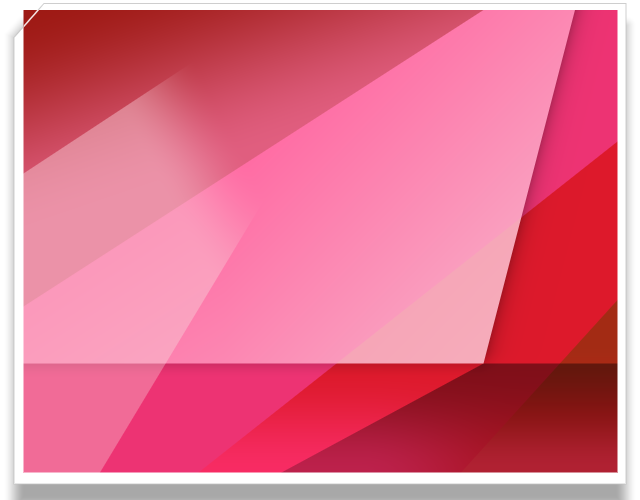
Give the GLSL for this background, as a Shadertoy shader.

```glsl
// Framed card of overlapping translucent pink and red slanted panels with soft shadows.

// Layout, with the canvas 1.28 wide and 1 high
const vec2 CANVAS = vec2(1.28, 1.0);
const vec4 CARD  = vec4(0.028, 0.032, 1.252, 0.993);   // left, bottom, right, top
const vec4 PHOTO = vec4(0.047, 0.055, 1.235, 0.980);
const vec2 CUT_LOW = vec2(0.028, 0.925), CUT_HIGH = vec2(0.087, 0.992);
const vec2 RIDGE_A = vec2(0.047, 0.387), RIDGE_B = vec2(0.967, 0.980);
const vec2 TIP = vec2(0.967, 0.273), PANEL_TOP = vec2(1.150, 0.980);
const vec2 RED_A = vec2(0.397, 0.055), RED_B = vec2(1.235, 0.717);
const vec2 RUST_A = vec2(0.922, 0.055), RUST_B = vec2(1.235, 0.400);
const vec2 SHADE_END = vec2(0.563, 0.055);
const vec2 BEAM_LEFT = vec2(0.047, 0.653), BEAM_TOP = vec2(0.392, 0.880);
const vec2 BEAM_RIGHT = vec2(0.533, 0.608), BEAM_FOOT = vec2(0.200, 0.055);

// Softness and strength
const float BEAM_FADE = 0.18;
const float BEAM_ON_PANEL = 0.48, BEAM_ON_SHADE = 0.37;
const float CARD_DROP = 0.045, CARD_BLUR = 0.022, CARD_SHADOW = 0.34;
const float EDGE_SHADOW = 0.25, EDGE_SHADOW_WIDTH = 0.016;

// Colours
const vec3 MAROON = vec3(0.62, 0.10, 0.08), ROSE = vec3(0.88, 0.37, 0.50);
const vec3 HOT_PINK = vec3(1.00, 0.42, 0.64), PALE_PINK = vec3(0.97, 0.70, 0.79);
const vec3 PEACH = vec3(0.96, 0.67, 0.71), MIST = vec3(0.97, 0.79, 0.83);
const vec3 MAGENTA = vec3(0.93, 0.20, 0.45), RED = vec3(0.865, 0.10, 0.17);
const vec3 CERISE = vec3(0.97, 0.17, 0.39);
const vec3 RUST = vec3(0.64, 0.17, 0.08), SCARLET = vec3(0.80, 0.12, 0.11);
const vec3 CORAL = vec3(0.91, 0.17, 0.26);

// Signed distance to the line a-b, positive on its left
float side(vec2 p, vec2 a, vec2 b) {
    vec2 d = normalize(b - a);
    return dot(p - a, vec2(-d.y, d.x));
}

// Signed distance to a box, negative inside
float box(vec2 p, vec4 b) {
    vec2 q = abs(p - 0.5 * (b.xy + b.zw)) - 0.5 * (b.zw - b.xy);
    return length(max(q, 0.0)) + min(max(q.x, q.y), 0.0);
}

// Antialiased coverage where d is positive
float cover(float d) {
    return clamp(d * iResolution.y + 0.5, 0.0, 1.0);
}

// Magenta, red and rust bands behind the panel
vec3 backdrop(vec2 p) {
    float glow = smoothstep(0.27, 0.05, p.y) * smoothstep(1.08, 0.72, p.x);
    vec3 red = mix(RED, CERISE, glow);
    vec3 rust = mix(CORAL, SCARLET, smoothstep(0.06, 0.20, p.y));
    rust = mix(rust, RUST, smoothstep(0.16, 0.31, p.y));
    vec3 col = mix(MAGENTA, red, cover(-side(p, RED_A, RED_B)));
    return mix(col, rust, cover(-side(p, RUST_A, RUST_B)));
}

// Large translucent sheet with a dark upper corner
vec3 sheet(vec2 p) {
    float ridge = side(p, RIDGE_A, RIDGE_B);
    float t = -1.25 * ridge + 0.4 * max(p.x - 0.45, 0.0);
    vec3 col = mix(HOT_PINK, PALE_PINK, clamp(t, 0.0, 1.0));
    col = mix(col, PEACH, 0.7 * cover(-side(p, RED_A, RED_B)));
    float dusk = 2.2 * (PHOTO.w - p.y) + 0.75 * (p.x - PHOTO.x);
    vec3 corner = mix(MAROON, ROSE, smoothstep(0.0, 1.0, dusk));
    return mix(col, corner, cover(ridge));
}

vec3 artwork(vec2 p) {
    vec3 col = backdrop(p);

    // Shadows cast below and to the right of the sheet
    float edge = side(p, TIP, PANEL_TOP);
    float below = cover(TIP.y - p.y);
    float shade = mix(0.24, 0.42, smoothstep(PHOTO.y, TIP.y, p.y));
    col *= 1.0 - shade * below * cover(-side(p, SHADE_END, TIP));
    float rim = exp(-max(-edge, 0.0) / EDGE_SHADOW_WIDTH);
    col *= 1.0 - EDGE_SHADOW * rim * smoothstep(TIP.y - 0.03, TIP.y + 0.03, p.y);

    // Sheet
    float onSheet = cover(edge) * (1.0 - below);
    col = mix(col, sheet(p), onSheet);

    // Misty beam that fades towards the upper right
    float beam = cover(-side(p, BEAM_LEFT, BEAM_TOP)) * cover(-side(p, BEAM_RIGHT, BEAM_FOOT));
    beam *= smoothstep(0.0, BEAM_FADE, -side(p, BEAM_TOP, BEAM_RIGHT));
    return mix(col, MIST, beam * mix(BEAM_ON_SHADE, BEAM_ON_PANEL, onSheet));
}

void mainImage(out vec4 fragColor, in vec2 fragCoord) {
    vec2 p = fragCoord / iResolution.xy * CANVAS;

    // Card with a clipped corner and its drop shadow
    float cut = side(p, CUT_LOW, CUT_HIGH);
    float card = max(box(p, CARD), cut);
    float drop = max(box(p + vec2(0.0, CARD_DROP), CARD), cut);
    vec3 col = vec3(1.0 - CARD_SHADOW * smoothstep(CARD_BLUR, -CARD_BLUR, drop));
    col = mix(col, vec3(1.0), cover(-card));
    col = mix(col, vec3(0.76), 0.8 * cover(0.001 - abs(card)));

    // Artwork, crossed by the pale line of the clipped corner
    float photo = cover(-box(p, PHOTO));
    col = mix(col, artwork(p), photo);
    col = mix(col, vec3(0.96, 0.90, 0.90), photo * cover(0.0015 - abs(cut)));
    fragColor = vec4(col, 1.0);
}
```
